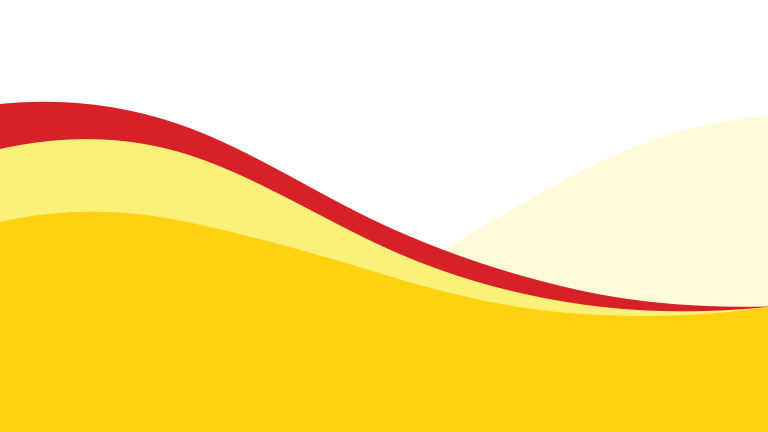
Reproduce this background procedurally as a Shadertoy shader.

```glsl
// Flat sweeping waves on white: a pale hill at the right, then red, light
// yellow and gold bands that taper together at the right edge. Each crest is
// a cubic Hermite curve over evenly spaced knots; layers are painted in order.

const vec3 WHITE  = vec3(1.0);
const vec3 CREAM  = vec3(1.0, 0.98, 0.855);
const vec3 RED    = vec3(0.843, 0.125, 0.153);
const vec3 YELLOW = vec3(0.988, 0.945, 0.47);
const vec3 GOLD   = vec3(1.0, 0.82, 0.06);

// Crest heights at the knots (canvas heights) and the rise per knot interval.
const int SPANS = 4;
const float HILL_Y[5]   = float[5](-0.157, 0.074, 0.3403, 0.5972, 0.7315);
const float HILL_M[5]   = float[5](0.24, 0.25, 0.258, 0.236, 0.031);
const float RED_Y[5]    = float[5](0.7593, 0.7014, 0.4792, 0.3299, 0.2905);
const float RED_M[5]    = float[5](0.044, -0.169, -0.204, -0.1, 0.009);
const float YELLOW_Y[5] = float[5](0.6551, 0.6389, 0.4282, 0.2975, 0.2894);
const float YELLOW_M[5] = float[5](0.098, -0.147, -0.204, -0.067, 0.044);
const float GOLD_Y[5]   = float[5](0.4861, 0.4838, 0.3646, 0.2743, 0.2894);
const float GOLD_M[5]   = float[5](0.102, -0.098, -0.138, -0.031, 0.067);

// Height of a crest at x in 0..1.
float crest(float x, float heights[5], float rises[5]) {
    float s = clamp(x, 0.0, 1.0) * float(SPANS);
    int i = min(int(s), SPANS - 1);
    float t = s - float(i);
    float u = 1.0 - t;
    return u * u * ((1.0 + 2.0 * t) * heights[i] + t * rises[i])
         + t * t * ((1.0 + 2.0 * u) * heights[i + 1] - u * rises[i + 1]);
}

// Fills everything below a crest, with an edge one pixel wide.
vec3 fillBelow(vec3 base, vec3 paint, float y, float height) {
    float depth = height - y;
    float pixel = length(vec2(dFdx(depth), dFdy(depth)));
    return mix(base, paint, clamp(depth / max(pixel, 1e-6) + 0.5, 0.0, 1.0));
}

void mainImage(out vec4 fragColor, in vec2 fragCoord) {
    vec2 uv = fragCoord / iResolution.xy;

    // Back to front
    vec3 color = WHITE;
    color = fillBelow(color, CREAM,  uv.y, crest(uv.x, HILL_Y, HILL_M));
    color = fillBelow(color, RED,    uv.y, crest(uv.x, RED_Y, RED_M));
    color = fillBelow(color, YELLOW, uv.y, crest(uv.x, YELLOW_Y, YELLOW_M));
    color = fillBelow(color, GOLD,   uv.y, crest(uv.x, GOLD_Y, GOLD_M));

    fragColor = vec4(color, 1.0);
}
```
